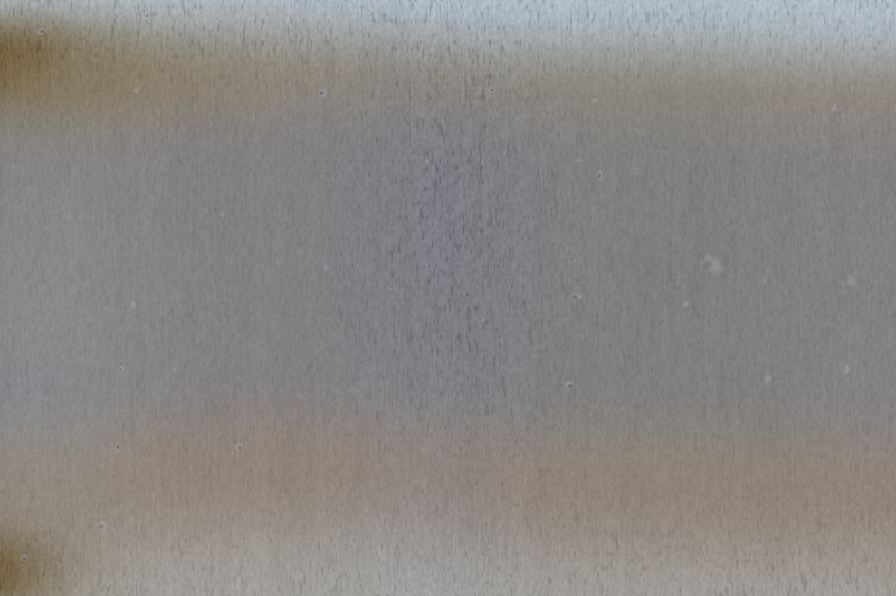
A Shadertoy shader for this texture:

```glsl
// Brushed metal sheet with soft reflections, vertical grain and small pits.
// Smooth colour bands form the sheen; stretched value noise forms the brushing;
// pits and specks are scattered over jittered grids with a sine-free hash.

const vec3 BOTTOM_SHEEN = vec3(0.625, 0.615, 0.595);
const vec3 WARM_BAND    = vec3(0.562, 0.515, 0.475);
const vec3 STEEL        = vec3(0.510, 0.502, 0.508);
const vec3 UPPER_TAN    = vec3(0.555, 0.530, 0.490);
const vec3 TOP_SHEEN    = vec3(0.685, 0.730, 0.770);
const vec3 CORNER_BROWN = vec3(0.400, 0.320, 0.170);
const vec3 COOL_TINT    = vec3(-0.026, -0.012, 0.008);
const vec3 OLIVE_TINT   = vec3(-0.012, 0.000, -0.018);
const vec3 PIT_LIGHT    = vec3(0.66, 0.67, 0.70);
const vec3 PIT_DARK     = vec3(0.33, 0.33, 0.36);

const float COLUMN_STRENGTH = 0.010;
const float STREAK_STRENGTH = 0.026;
const float GRAIN_STRENGTH  = 0.050;
const float FLECK_STRENGTH  = 0.085;

float hash(vec2 p) {
    vec3 q = fract(p.xyx * 0.1031);
    q += dot(q, q.yzx + 33.33);
    return fract((q.x + q.y) * q.z);
}

float noise(vec2 p) {
    vec2 i = floor(p), f = fract(p);
    f = f * f * (3.0 - 2.0 * f);
    return mix(mix(hash(i), hash(i + vec2(1, 0)), f.x),
               mix(hash(i + vec2(0, 1)), hash(i + vec2(1, 1)), f.x), f.y);
}

// Gaussian blob of the given centre and spread
float glow(vec2 p, vec2 centre, vec2 spread) {
    vec2 d = (p - centre) / spread;
    return exp(-dot(d, d));
}

// Broad reflections across the sheet, uv from 0 to 1
vec3 sheen(vec2 uv) {
    float y = uv.y + 0.05 * (noise(vec2(uv.x * 3.0, 4.0)) - 0.5);
    vec3 c = mix(BOTTOM_SHEEN, WARM_BAND, smoothstep(-0.02, 0.20, y));
    c = mix(c, STEEL, smoothstep(0.20, 0.37, y));
    c = mix(c, UPPER_TAN, smoothstep(0.72, 0.89, y));
    c = mix(c, TOP_SHEEN, smoothstep(0.84, 1.01, y));

    c += COOL_TINT * glow(uv, vec2(0.50, 0.62), vec2(0.13, 0.34));
    c += OLIVE_TINT * glow(uv, vec2(0.76, 0.52), vec2(0.16, 0.25));
    c += vec3(0.028, 0.030, 0.028) * glow(uv, vec2(0.06, 0.48), vec2(0.13, 0.28));
    c += vec3(0.000, 0.012, 0.030) * glow(uv, vec2(0.48, 0.10), vec2(0.10, 0.20));
    c += vec3(-0.010, 0.008, 0.020) * glow(uv, vec2(0.03, 0.26), vec2(0.12, 0.14));

    float corner = glow(uv, vec2(-0.03, 0.90), vec2(0.15, 0.075))
                 + 0.80 * glow(uv, vec2(-0.02, 0.04), vec2(0.09, 0.075));
    c = mix(c, CORNER_BROWN, min(corner, 1.0));
    return mix(c, vec3(0.54, 0.49, 0.40), 0.6 * glow(uv, vec2(0.12, 0.87), vec2(0.18, 0.08)));
}

// Vertical brushing: faint columns, hairlines, fine grain and small dark flecks
float brushing(vec2 p, vec2 uv) {
    float columns = noise(p * vec2(14.0, 0.6)) + noise(p * vec2(55.0, 1.2) + 7.0) - 1.0;
    float streaks = noise(p * vec2(260.0, 14.0)) - 0.5;
    float grain = noise(p * vec2(340.0, 110.0) + 19.0) + noise(p * vec2(310.0, 230.0) + 87.0) - 1.0;
    float flecks = smoothstep(0.68, 0.95, noise(p * vec2(310.0, 85.0) + 41.0));
    float wear = 0.25 + 0.6 * glow(uv, vec2(0.51, 0.62), vec2(0.09, 0.35))
               + 0.7 * smoothstep(0.82, 1.0, uv.y) + 0.4 * smoothstep(0.2, 0.0, uv.y);
    return COLUMN_STRENGTH * columns + STREAK_STRENGTH * streaks * (0.5 + 0.5 * wear)
         + GRAIN_STRENGTH * grain * (0.5 + 0.5 * wear)
         - FLECK_STRENGTH * (flecks - 0.05) * wear;
}

// One jittered grid of pits: a ragged light dent with a dark side
vec3 addPits(vec3 c, vec2 p, float cell, float chance, float size, float darkness, float seed) {
    vec2 id = floor(p / cell);
    vec2 key = id + seed;
    if (hash(key) > chance) return c;
    vec2 centre = (id + 0.25 + 0.5 * vec2(hash(key + 11.3), hash(key + 23.7))) * cell;
    float radius = size * mix(0.5, 1.2, hash(key + 37.1));
    vec2 d = p - centre;
    d.x *= mix(0.7, 1.4, hash(key + 53.9));
    float ragged = length(d) + radius * 0.9 * (noise(p * 1.6 / radius) - 0.5);
    float edge = max(0.45 * radius, 0.7 / iResolution.y);
    float dent = 1.0 - smoothstep(radius - edge, radius + edge, ragged);
    vec2 side = vec2(hash(key + 71.0), hash(key + 83.0)) - 0.5;
    float hollow = 1.0 - smoothstep(0.2 * radius, 0.8 * radius, length(d - side * radius));
    c = mix(c, PIT_LIGHT, 0.38 * dent);
    return mix(c, PIT_DARK, darkness * hollow * step(0.4, hash(key + 97.0)));
}

void mainImage(out vec4 fragColor, in vec2 fragCoord) {
    vec2 uv = fragCoord / iResolution.xy;
    vec2 p = fragCoord / iResolution.y;

    vec3 color = sheen(uv) + brushing(p, uv);

    // Tiny specks, common pits and rare large dents
    color = addPits(color, p, 0.085, 0.28, 0.0026, 0.3, 5.0);
    color = addPits(color, p, 0.150, 0.32, 0.0060, 0.6, 61.0);
    color = addPits(color, p, 0.330, 0.22, 0.0150, 0.3, 127.0);

    fragColor = vec4(clamp(color, 0.0, 1.0), 1.0);
}
```
